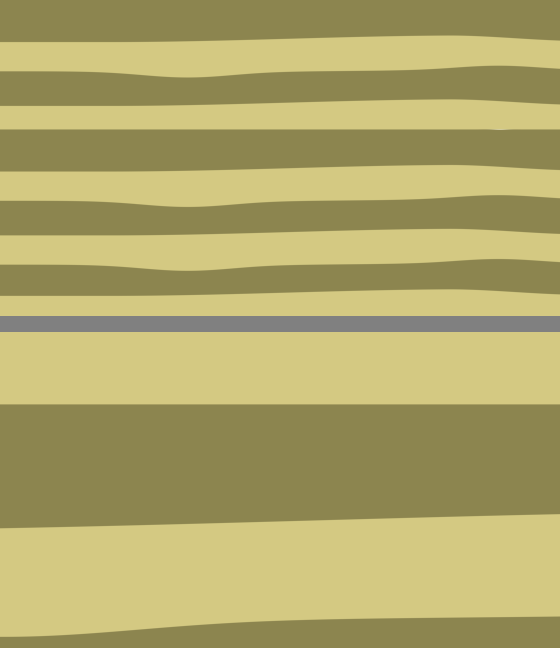
Top: the whole. Bottom: its middle third, enlarged.
Write a Shadertoy shader that draws this pattern.

```glsl
float bell(float x, float center, float width) {
    float t = (x - center) / width;
    return exp(-t * t);
}

// Wavy edges of one pale stripe, as depth below the top of its tile
float upperEdge(float x) {
    return 0.1331 - 0.0208 * smoothstep(0.2, 0.83, x) + 0.0174 * smoothstep(0.8, 1.04, x);
}

float lowerEdge(float x) {
    return 0.2257 + 0.0195 * bell(x, 0.335, 0.115)
         - 0.0155 * bell(x, 0.89, 0.11) - 0.0023 * smoothstep(0.5, 0.75, x);
}

// Coverage of the stacked pale stripes in one tile
float stripes(float x, float depth, float soft) {
    float cover = 0.0;
    for (int i = 0; i < 3; i++) {
        // The last stripe sits slightly closer to its neighbour
        float d = depth - 0.2021 * float(i) + (i == 2 ? 0.0107 : 0.0);
        float below = smoothstep(-soft, soft, d - upperEdge(x));
        float above = smoothstep(-soft, soft, lowerEdge(x) - d);
        cover = max(cover, below * above);
    }
    return cover;
}

void mainImage(out vec4 fragColor, in vec2 fragCoord) {
    vec2 uv = fragCoord / iResolution.xy;
    float depth = 1.0 - uv.y;
    float soft = 0.75 / iResolution.y;
    vec3 olive = vec3(0.55, 0.52, 0.31);
    vec3 straw = vec3(0.83, 0.79, 0.51);

    // Two tiles meet at a straight horizontal seam
    float seam = 0.4097;
    float secondTile = smoothstep(-soft, soft, depth - seam);
    float cover = mix(stripes(uv.x, depth, soft), stripes(uv.x, depth - seam, soft), secondTile);
    vec3 color = mix(olive, straw, cover);

    // Faint bright sliver along the seam
    float sliver = bell(uv.x, 0.893, 0.016) * bell(depth, seam, 0.0015);
    color = mix(color, vec3(0.96, 0.94, 0.8), 0.6 * sliver);

    fragColor = vec4(color, 1.0);
}
```
